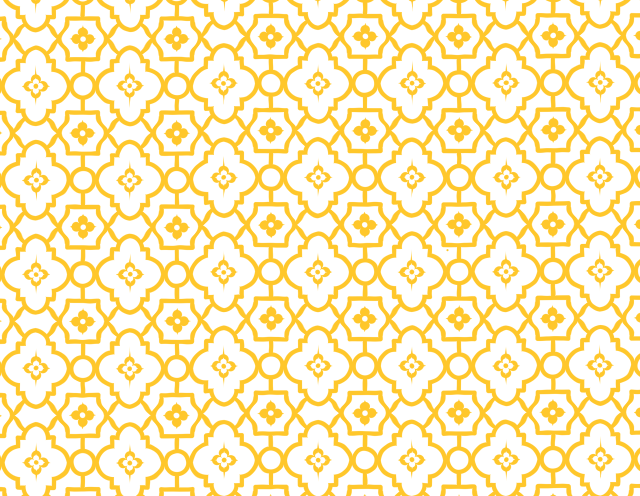
Write a Shadertoy shader that draws this pattern.

```glsl
// Golden trellis on white: stepped quatrefoils, rings and notched hexagons on
// a square lattice, with a four-petal motif in each large shape. Every cell is
// folded into one quadrant and drawn with distance functions.

float hash(vec2 p) {
    return fract(sin(dot(p, vec2(127.1, 311.7))) * 43758.5453);
}

float noise(vec2 p) {
    vec2 i = floor(p), f = fract(p);
    f = f * f * (3.0 - 2.0 * f);
    return mix(mix(hash(i), hash(i + vec2(1, 0)), f.x),
               mix(hash(i + vec2(0, 1)), hash(i + 1.0), f.x), f.y);
}

float segment(vec2 p, vec2 a, vec2 b) {
    vec2 ab = b - a;
    return length(p - a - ab * clamp(dot(p - a, ab) / dot(ab, ab), 0.0, 1.0));
}

float box(vec2 p, vec2 halfSize) {
    vec2 q = abs(p) - halfSize;
    return length(max(q, 0.0)) + min(max(q.x, q.y), 0.0);
}

// Four round petals, each drawn out to a point
float flower(vec2 p) {
    p = abs(p);
    if (p.y > p.x) p = p.yx;
    float petal = length(p - vec2(7.8, 0.0)) - 5.8;
    float tip = 0.8 * (p.y - 5.2 * (1.0 - smoothstep(8.5, 16.0, p.x)));
    return min(petal, max(tip, p.x - 15.5));
}

// Flower outline with a centre dot and thin vertical spikes
float openFlower(vec2 p) {
    float ring = max(flower(p / 1.06) * 1.06, -flower(p / 0.64) * 0.64);
    float spike = max(abs(p.x) - 0.13 * (22.0 - abs(p.y)), 13.0 - abs(p.y));
    return min(min(ring, spike), length(p) - 2.8);
}

// Centre lines of the trellis in one quadrant, quatrefoil centre at zero
float trellis(vec2 p, vec2 corner) {
    // Stepped quatrefoil with arched lobes
    float foil = box(p, vec2(21.5, 30.0));
    foil = min(foil, length(p - vec2(-2.0, 29.0)) - 17.0);
    foil = min(foil, length(p - vec2(18.0, -2.0)) - 22.0);
    float d = abs(foil);

    // Ring and the bar joining it to the hexagon
    d = min(d, abs(length(p - vec2(corner.x, 0.0)) - 13.8));
    d = min(d, segment(p, vec2(corner.x, 14.0), vec2(corner.x, 32.0)));

    // Hexagon cap and its short notch
    vec2 cap = vec2(38.0, 32.0), notch = vec2(38.0, 38.0);
    d = min(d, segment(p, cap, vec2(corner.x, cap.y)));
    d = min(d, segment(p, cap, notch));

    // Wavy strands that cross between hexagon and quatrefoil
    vec2 crossing = vec2(0.5 * corner.x, corner.y);
    vec2 q = p;
    q.x += 1.1 * sin(0.35 * (corner.y - p.y));
    d = min(d, segment(q, crossing, notch));
    return min(d, segment(q, crossing, vec2(13.0, 38.5)));
}

void mainImage(out vec4 fragColor, in vec2 fragCoord) {
    // The canvas is 768 units wide
    float pixel = 768.0 / iResolution.x;
    vec2 u = fragCoord * pixel;

    // Lattice with a small rise from left to right
    vec2 pitch = vec2(112.85, 113.0);
    float rise = 3.0 * smoothstep(228.0, 252.0, u.x) + smoothstep(570.0, 690.0, u.x);
    vec2 p = u - vec2(43.0, 40.0 + rise);

    // Slight hand-cut unevenness
    p += 0.9 * (vec2(noise(u / 9.0), noise(u / 9.0 + 57.0)) - 0.5);

    vec2 foilId = round(p / pitch);
    vec2 hexId = floor(p / pitch);
    vec2 inFoil = p - pitch * foilId;
    vec2 inHex = p - pitch * (hexId + 0.5);
    float d = trellis(abs(inFoil), 0.5 * pitch) - 2.6;

    // Motifs, each nudged a little
    inFoil += 0.9 * (vec2(hash(foilId), hash(foilId + 19.0)) - 0.5);
    inHex += 0.9 * (vec2(hash(hexId + 7.0), hash(hexId + 31.0)) - 0.5);
    d = min(d, openFlower(inFoil));
    d = min(d, max(flower(inHex), 3.3 - length(inHex)));

    // A stray fleck
    d = min(d, length(u - vec2(537.0, 295.0)) - 1.2);

    float ink = 1.0 - smoothstep(-0.7, 0.7, d / pixel);
    fragColor = vec4(mix(vec3(1.0), vec3(1.0, 0.78, 0.17), ink), 1.0);
}
```
